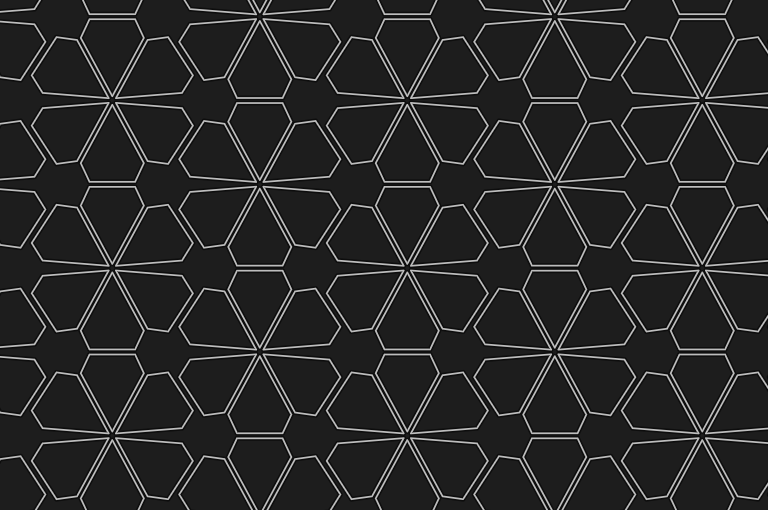
A WebGL 2 fragment shader for this pattern:

```glsl
#version 300 es
precision highp float;

uniform vec2 u_resolution;
out vec4 outColor;

// Lengths are fractions of the canvas height
const vec2 PERIOD = vec2(0.5784, 0.3287);
const vec2 FLOWER_CENTER = vec2(0.2202, 0.4742);
const float SIDE_PETAL_TURN = radians(57.0);

// Right half of an upright petal
const vec2 PETAL_APEX = vec2(0.0, 0.0084);
const vec2 PETAL_SHOULDER = vec2(0.0619, 0.1227);
const vec2 PETAL_CORNER = vec2(0.0447, 0.1594);
const vec2 PETAL_TOP = vec2(0.0, 0.1594);

const float LINE_HALF_WIDTH = 0.0017;
const float HALO_HALF_WIDTH = 0.0048;

const vec3 GROUND_COLOR = vec3(0.112);
const vec3 HALO_COLOR = vec3(0.05);
const vec3 LINE_COLOR = vec3(0.74);

float segmentDistance(vec2 p, vec2 a, vec2 b) {
    vec2 ab = b - a;
    float t = clamp(dot(p - a, ab) / dot(ab, ab), 0.0, 1.0);
    return length(p - a - ab * t);
}

vec2 rotate(vec2 p, float angle) {
    float c = cos(angle), s = sin(angle);
    return vec2(c * p.x - s * p.y, s * p.x + c * p.y);
}

// Distance to the outline of an upright petal
float petalOutline(vec2 p) {
    p.x = abs(p.x);
    float d = segmentDistance(p, PETAL_APEX, PETAL_SHOULDER);
    d = min(d, segmentDistance(p, PETAL_SHOULDER, PETAL_CORNER));
    return min(d, segmentDistance(p, PETAL_CORNER, PETAL_TOP));
}

// Six petals: one upright and one turned, mirrored in both axes
float flowerOutline(vec2 p) {
    p = abs(p);
    return min(petalOutline(p), petalOutline(rotate(p, SIDE_PETAL_TURN)));
}

// Position relative to the nearest lattice point
vec2 repeatCentered(vec2 p) {
    return (fract(p / PERIOD + 0.5) - 0.5) * PERIOD;
}

float strokeCoverage(float d, float halfWidth, float pixel) {
    return clamp((halfWidth - d) / pixel + 0.5, 0.0, 1.0);
}

void main() {
    float pixel = 1.0 / u_resolution.y;
    vec2 p = gl_FragCoord.xy * pixel - FLOWER_CENTER;

    // Two interleaved grids, the second shifted by half a period
    float d = min(flowerOutline(repeatCentered(p)),
                  flowerOutline(repeatCentered(p - 0.5 * PERIOD)));

    // Pale line with a dark halo over the ground
    vec3 color = mix(GROUND_COLOR, HALO_COLOR, strokeCoverage(d, HALO_HALF_WIDTH, pixel));
    color = mix(color, LINE_COLOR, strokeCoverage(d, LINE_HALF_WIDTH, pixel));
    outColor = vec4(color, 1.0);
}
```
